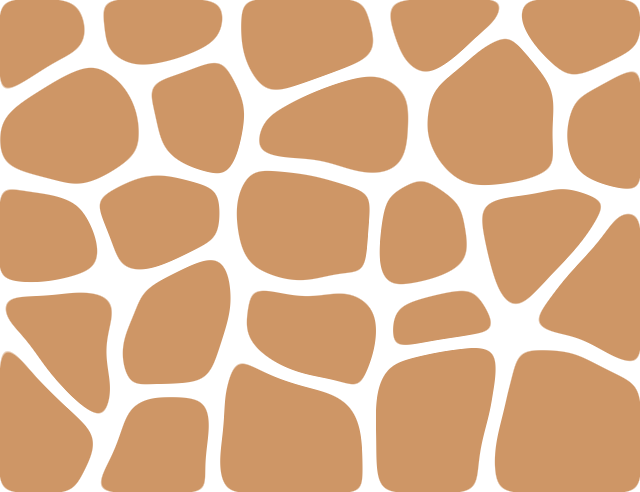
Reproduce this pattern procedurally as a WebGL 1 fragment shader.

```glsl
precision highp float;

uniform vec2 u_resolution;

vec2 hash2(vec2 p) {
  p = vec2(dot(p, vec2(127.1, 311.7)), dot(p, vec2(269.5, 183.3)));
  return fract(sin(p) * 43758.5453);
}

float gradientNoise(vec2 p) {
  vec2 i = floor(p), f = fract(p);
  vec2 u = f * f * f * (f * (f * 6.0 - 15.0) + 10.0);
  float a = dot(hash2(i) * 2.0 - 1.0, f);
  float b = dot(hash2(i + vec2(1, 0)) * 2.0 - 1.0, f - vec2(1, 0));
  float c = dot(hash2(i + vec2(0, 1)) * 2.0 - 1.0, f - vec2(0, 1));
  float d = dot(hash2(i + 1.0) * 2.0 - 1.0, f - 1.0);
  return mix(mix(a, b, u.x), mix(c, d, u.x), u.y);
}

// Patch centre (xy) and weight (z); staggered rows grow taller downwards.
vec3 patchSeed(vec2 id, vec2 page) {
  vec2 jitter = (hash2(id + 3.0) - 0.5) * 0.66;
  float stagger = (mod(id.y, 2.0) - 0.5) * 0.3;
  vec2 cell = (id + 0.5 + jitter + vec2(stagger, 0.0)) / 5.0;
  cell.y = pow(cell.y, 0.86);
  return vec3(cell * page, 0.012 * hash2(id + 41.0).x);
}

float powerDistance(vec2 p, vec3 seed) {
  vec2 offset = p - seed.xy;
  return dot(offset, offset) - seed.z;
}

// Distance inside a patch to its border, with all corners rounded.
float patchDepth(vec2 p, vec2 page, float halfGap) {
  const float rounding = 0.018;
  vec2 bent = p + 0.05 * vec2(gradientNoise(p * 5.0), gradientNoise(p * 5.0 + 17.3));

  // Find the patch that owns this point.
  vec3 owner = vec3(0.0);
  float nearest = 100.0;
  for (int y = 0; y < 5; y++) {
    for (int x = 0; x < 5; x++) {
      vec3 seed = patchSeed(vec2(x, y), page);
      float d = powerDistance(bent, seed);
      if (d < nearest) {
        nearest = d;
        owner = seed;
      }
    }
  }

  // Smooth minimum over the canvas sides and the edges to other patches.
  vec2 low = p + halfGap + 0.003;
  vec2 high = page - p + halfGap + 0.003;
  float sum = dot(exp(-low / rounding) + exp(-high / rounding), vec2(1.0));
  for (int y = 0; y < 5; y++) {
    for (int x = 0; x < 5; x++) {
      vec3 seed = patchSeed(vec2(x, y), page);
      float spacing = distance(seed.xy, owner.xy);
      if (spacing > 0.001) {
        float edge = (powerDistance(bent, seed) - nearest) / (2.0 * spacing);
        sum += exp(-edge / rounding);
      }
    }
  }
  return -rounding * log(sum) - halfGap;
}

void main() {
  vec2 p = gl_FragCoord.xy / u_resolution.y;
  vec2 page = vec2(u_resolution.x / u_resolution.y, 1.0);
  vec3 tan_brown = vec3(0.808, 0.588, 0.4);
  vec3 white = vec3(1.0);

  float depth = patchDepth(p, page, 0.0145);
  float coverage = clamp(depth * u_resolution.y + 0.5, 0.0, 1.0);
  gl_FragColor = vec4(mix(white, tan_brown, coverage), 1.0);
}
```
